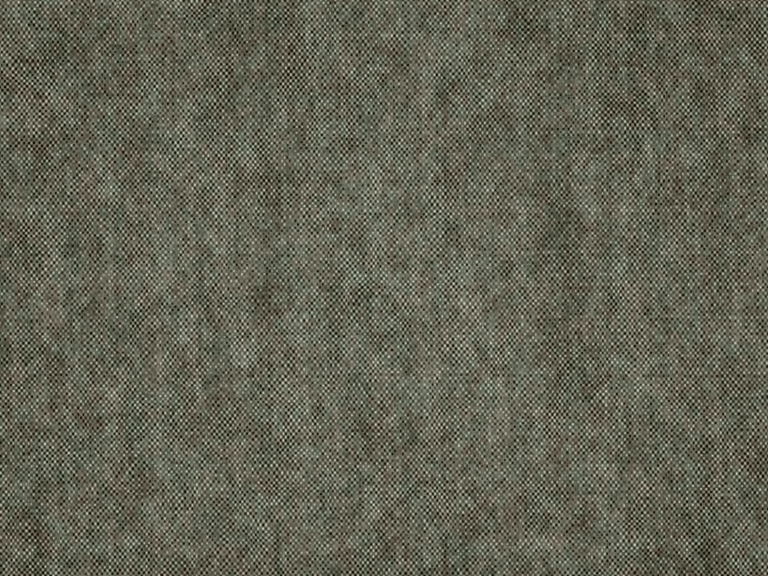
Give the GLSL for this texture, as a WebGL 1 fragment shader.

```glsl
precision highp float;
// Plain-woven tweed cloth: pale and dark grains alternate on a fine checker lattice.
// A cosine product shapes the grains; hashes and stretched value noise vary
// their brightness, thread by thread, with soft vertical streaks and mottling.

#define WEAVE_COUNT vec2(108.0, 89.0)  // weave periods per canvas height
#define WARP_AMOUNT 0.45               // waviness of the threads, in periods
#define MEAN_TONE 0.378
#define WEAVE_CONTRAST 0.205
#define GRAIN_VARIATION 0.30
#define THREAD_VARIATION 0.045
#define MOTTLE 0.15
#define STREAKS 0.07
#define FIBRE 0.13
#define CLOTH_TINT vec3(0.003, 0.003, -0.056)
#define BROWN_SHIFT vec3(0.022, -0.014, -0.006)

uniform vec2 u_resolution;

const float TAU = 6.28318;

float hash(vec2 cell) {
  return fract(sin(dot(cell, vec2(127.1, 311.7))) * 43758.5453);
}

// Smooth value noise in 0..1
float noise(vec2 p) {
  vec2 cell = floor(p);
  vec2 f = fract(p);
  f = f * f * (3.0 - 2.0 * f);
  float low = mix(hash(cell), hash(cell + vec2(1.0, 0.0)), f.x);
  float high = mix(hash(cell + vec2(0.0, 1.0)), hash(cell + vec2(1.0, 1.0)), f.x);
  return mix(low, high, f.y);
}

// The same noise centred on zero
float signedNoise(vec2 p) {
  return noise(p) - 0.5;
}

void main() {
  vec2 p = gl_FragCoord.xy / u_resolution.y;
  vec2 uv = gl_FragCoord.xy / u_resolution;

  // Threads wander a little along their length
  vec2 wander = vec2(signedNoise(p * vec2(38.0, 17.0) + 3.7),
                     signedNoise(p * vec2(17.0, 34.0) + 61.3));
  vec2 weave = p * WEAVE_COUNT + WARP_AMOUNT * wander;

  // Positive lobes are pale grains, negative lobes are the dark gaps
  vec2 wave = cos(TAU * weave);
  float checker = wave.x * wave.y;
  float lobe = abs(checker);

  // Every grain and every thread has its own brightness
  vec2 cell = floor(2.0 * weave + 0.5);
  float grain = hash(cell) - 0.5;
  float warpThread = (hash(vec2(cell.x, 7.0)) - 0.5) * abs(wave.x);
  float weftThread = (hash(vec2(13.0, cell.y)) - 0.5) * abs(wave.y);

  // Variation larger than a grain: mottling, vertical streaks, broad shade
  float mottle = 0.6 * signedNoise(p * vec2(75.0, 48.0) + 19.0)
               + 0.4 * signedNoise(p * vec2(31.0, 19.0) + 43.0);
  float streak = 0.6 * signedNoise(p * vec2(58.0, 4.0) + 87.0)
               + 0.4 * signedNoise(p * vec2(15.0, 2.0) + 29.0);
  float fibre = signedNoise(p * vec2(290.0, 240.0) + 11.0);
  vec2 fromCentre = uv - vec2(0.47, 0.45);
  float shade = 0.02 - 0.10 * dot(fromCentre, fromCentre);

  // Contrast fades and recovers in patches
  float patchContrast = 0.75 + 0.55 * noise(p * vec2(26.0, 15.0) + 71.0);
  float tone = MEAN_TONE + shade
             + WEAVE_CONTRAST * patchContrast * checker
             + GRAIN_VARIATION * grain * lobe
             + THREAD_VARIATION * (warpThread + weftThread)
             + MOTTLE * mottle + STREAKS * streak + FIBRE * fibre;
  tone = clamp(tone, 0.08, 0.80);

  // Dark yarn leans brown, pale yarn leans grey-green
  float brownness = 1.6 * (MEAN_TONE - tone)
                  + 1.3 * signedNoise(p * vec2(62.0, 46.0) + 97.0);
  vec3 colour = vec3(tone) + CLOTH_TINT + BROWN_SHIFT * brownness;
  gl_FragColor = vec4(clamp(colour, 0.0, 1.0), 1.0);
}
```
